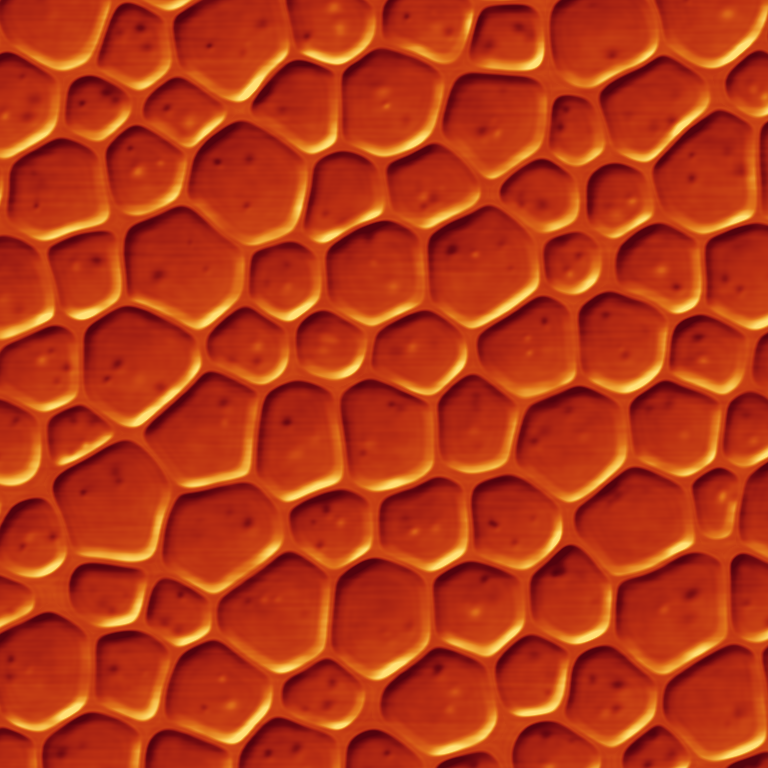
Write a Shadertoy shader that draws this texture.

```glsl
// Tightly packed rounded grains in a glowing red-orange relief, lit from the lower right.
const float GRAINS_ACROSS = 8.1;
const float ROW_HEIGHT = 0.87;
const float JITTER = 0.27;
const float RADIUS_MIN = 0.35;
const float RADIUS_MAX = 0.72;
const float PUSH = 0.36;             // how strongly overlapping grains move apart
const float GROWTH = 0.5;            // share of free room that a grain fills
const float CORNER_SHARPNESS = 24.0;
const float RIM_PEAK = 0.045;
const float RIM_END = 0.17;
const float RIM_BRIGHT = 3.1;
const float RIM_DARK = 2.1;
const float DOME_TILT = 1.15;
const float GRAIN_TONE = 2.95;
const float GAP_TONE = 3.65;
const int PITS = 4;
const float STREAK_ROWS = 170.0;
const vec2 LIGHT = vec2(0.5, -0.866);
// Colour ramp from shadow to highlight
const vec3 RAMP[8] = vec3[8](
    vec3(0.33, 0.01, 0.05), vec3(0.45, 0.04, 0.06), vec3(0.62, 0.11, 0.07), vec3(0.73, 0.18, 0.07),
    vec3(0.80, 0.28, 0.08), vec3(0.87, 0.44, 0.10), vec3(0.95, 0.68, 0.23), vec3(1.00, 0.88, 0.46));

vec3 heat(float tone) {
    tone = clamp(tone, 0.0, 6.999);
    int i = int(tone);
    return mix(RAMP[i], RAMP[i + 1], fract(tone));
}
vec3 hash3(vec2 p) {
    vec3 q = fract(p.xyx * vec3(0.1031, 0.1030, 0.0973));
    q += dot(q, q.yxz + 33.33);
    return fract((q.xxy + q.yzz) * q.zyx);
}
float gradientNoise(vec2 p) {
    vec2 i = floor(p), f = p - i, e = vec2(1.0, 0.0);
    vec2 u = f * f * f * (f * (f * 6.0 - 15.0) + 10.0);
    float a = dot(hash3(i).xy * 2.0 - 1.0, f);
    float b = dot(hash3(i + e).xy * 2.0 - 1.0, f - e);
    float c = dot(hash3(i + e.yx).xy * 2.0 - 1.0, f - e.yx);
    float d = dot(hash3(i + e.xx).xy * 2.0 - 1.0, f - e.xx);
    return mix(mix(a, b, u.x), mix(c, d, u.x), u.y);
}
// Grain as centre (xy) and radius (z) on a staggered lattice
vec3 looseGrain(vec2 id) {
    vec3 h = hash3(id + 57.0);
    vec2 site = vec2(id.x + 0.5 * mod(id.y, 2.0), id.y * ROW_HEIGHT);
    return vec3(site + (h.xy - 0.5) * 2.0 * JITTER, mix(RADIUS_MIN, RADIUS_MAX, h.z));
}
vec2 separation(vec3 a, vec3 b) {
    vec2 away = a.xy - b.xy;
    float gap = max(length(away), 0.001);
    return PUSH * away / gap * max(0.0, a.z + b.z - gap - 0.02);
}
vec3 spreadGrain(vec2 id) {
    vec3 grain = looseGrain(id);
    vec2 shift = vec2(0.0);
    for (int n = 0; n < 9; n++) shift += separation(grain, looseGrain(id + vec2(n % 3 - 1, n / 3 - 1)));
    return vec3(grain.xy + shift, grain.z);
}
// Small pits and a few bumps near the middle of a grain
float pitRelief(vec2 p, vec3 grain, vec2 seed) {
    float relief = 0.0;
    for (int k = 0; k < PITS; k++) {
        vec3 h = hash3(seed + float(k) * 17.3);
        float angle = 6.2832 * h.x;
        vec2 spot = 0.55 * grain.z * sqrt(h.y) * vec2(cos(angle), sin(angle));
        vec2 q = (p - grain.xy - spot) / mix(0.04, 0.085, h.z);
        float strength = 1.5 * fract(h.z * 7.0 + h.x);
        float lift = h.y > 0.3 ? -0.7 : 0.7;
        relief += strength * exp(-dot(q, q)) * (1.4 * dot(q, LIGHT) + lift);
    }
    return relief;
}
void mainImage(out vec4 fragColor, in vec2 fragCoord) {
    vec2 uv = fragCoord / iResolution.y;
    vec2 p = uv * GRAINS_ACROSS;
    p += 0.07 * vec2(gradientNoise(p * 1.7), gradientNoise(p * 1.7 + 40.0));
    // Pack nearby grains: spread twice, grow into free room, keep the owner
    float row = floor(p.y / ROW_HEIGHT + 0.5);
    vec2 home = vec2(floor(p.x - 0.5 * mod(row, 2.0) + 0.5), row);
    vec3 spread[49], grains[25];
    for (int k = 0; k < 49; k++) spread[k] = spreadGrain(home + vec2(k % 7 - 3, k / 7 - 3));
    int owner = 0;
    float best = 1e5;
    for (int k = 0; k < 25; k++) {
        int centre = (k / 5 + 1) * 7 + k % 5 + 1;
        vec3 g = spread[centre];
        vec2 shift = vec2(0.0);
        float room = 0.25;
        for (int n = 0; n < 9; n++) {
            vec3 other = spread[centre + (n / 3 - 1) * 7 + n % 3 - 1];
            shift += separation(g, other);
            if (n != 4) room = min(room, distance(g.xy, other.xy) - g.z - other.z);
        }
        grains[k] = vec3(g.xy + shift, g.z + GROWTH * max(room, 0.0));
        vec2 q = p - grains[k].xy;
        float power = dot(q, q) - grains[k].z * grains[k].z;
        if (power < best) { best = power; owner = k; }
    }
    vec3 grain = grains[owner];
    // Soft minimum of the circle and the contact lines, with its outward normal
    vec2 radial = p - grain.xy;
    float reach = length(radial);
    float total = exp(-CORNER_SHARPNESS * (grain.z * 1.08 - reach));
    vec2 outward = total * radial / max(reach, 0.001);
    for (int k = 0; k < 25; k++) {
        if (k == owner) continue;
        vec2 toOther = grains[k].xy - grain.xy, q = p - grains[k].xy;
        float span = max(length(toOther), 0.05);
        float weight = exp(-CORNER_SHARPNESS * (dot(q, q) - grains[k].z * grains[k].z - best) / (2.0 * span));
        total += weight;
        outward += weight * toOther / span;
    }
    float depth = -log(total) / CORNER_SHARPNESS;
    // Shading: tilted dome, thin uneven rim, pits
    float inside = smoothstep(0.0, RIM_PEAK, depth);
    float slope = dot(outward / total, LIGHT) * inside * (1.0 - smoothstep(RIM_PEAK, RIM_END, depth));
    slope *= 1.0 + 1.3 * gradientNoise(p * 2.6 + 9.0);
    vec2 id = home + vec2(owner % 5 - 2, owner / 5 - 2);
    float tone = GRAIN_TONE + DOME_TILT * dot(radial, LIGHT) / grain.z + pitRelief(p, grain, id * 3.1 + 211.0);
    tone = mix(GAP_TONE, tone, inside) + slope * (slope > 0.0 ? RIM_BRIGHT : RIM_DARK);
    // Edge ripples, mottling and horizontal scan streaks
    tone += 0.14 * sin(depth * 75.0) * exp(-7.0 * abs(depth));
    tone += 0.65 * gradientNoise(p * 2.8 + 71.0) + 0.3 * gradientNoise(p * 8.0);
    tone += 0.42 * gradientNoise(uv * vec2(9.0, STREAK_ROWS));
    fragColor = vec4(heat(tone), 1.0);
}
```
